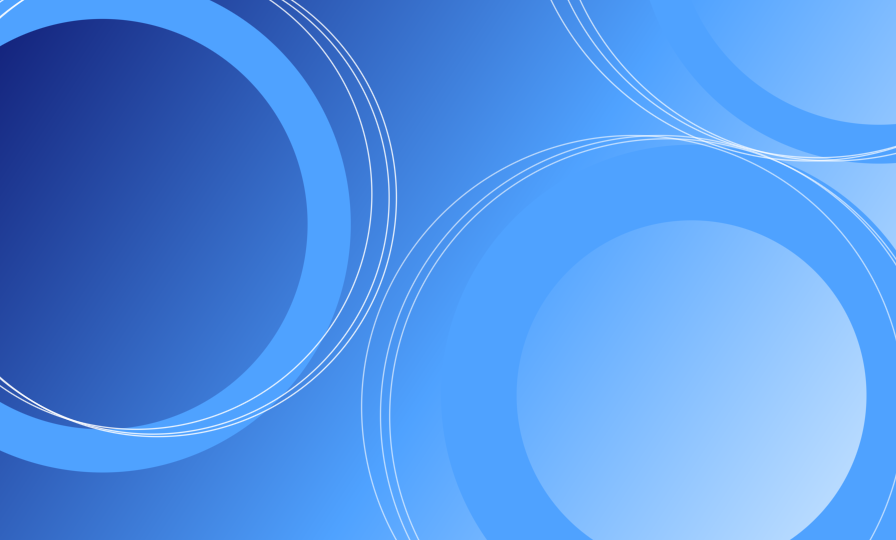
Write a Shadertoy shader that draws this background.

```glsl
// Abstract blue backdrop: a diagonal three-stop gradient, three flat rings
// that let the gradient show through, and trios of hairline circles.
// Everything is a circle distance; units are canvas heights from the centre.

#define NAVY vec3(0.07, 0.12, 0.47)
#define AZURE vec3(0.31, 0.635, 1.0)
#define ICE vec3(0.80, 0.90, 1.0)
#define GRADIENT_AXIS vec2(0.431, -0.284)
#define AZURE_STOP 0.548
#define LINE_HALF_WIDTH 0.0012

// Ring: centre, inner radius, outer radius
const vec4 RINGS[3] = vec4[3](
    vec4(-0.640, 0.085, 0.380, 0.460),
    vec4(0.451, -0.232, 0.324, 0.464),
    vec4(0.798, 0.646, 0.377, 0.449));

// Hairline: centre, radius; three consecutive circles form a trio
const vec3 HAIRLINES[9] = vec3[9](
    vec3(-0.577, 0.141, 0.436), vec3(-0.547, 0.134, 0.438), vec3(-0.538, 0.134, 0.4425),
    vec3(0.343, -0.254, 0.503), vec3(0.393, -0.269, 0.518), vec3(0.406, -0.271, 0.514),
    vec3(0.668, 0.733, 0.531), vec3(0.685, 0.720, 0.512), vec3(0.711, 0.716, 0.514));

const vec3 TRIO_OPACITY = vec3(0.85, 0.62, 0.70);

// Coverage of a signed distance, softened over about one pixel
float coverage(float dist, float pixel) {
    return 1.0 - smoothstep(-0.75 * pixel, 0.75 * pixel, dist);
}

vec3 diagonalGradient(vec2 p) {
    float t = clamp(dot(p, GRADIENT_AXIS) + 0.5, 0.0, 1.0);
    vec3 dark = mix(NAVY, AZURE, t / AZURE_STOP);
    vec3 light = mix(AZURE, ICE, (t - AZURE_STOP) / (1.0 - AZURE_STOP));
    return t < AZURE_STOP ? dark : light;
}

float ringDistance(vec2 p, vec4 ring) {
    float radius = length(p - ring.xy);
    return max(radius - ring.w, ring.z - radius);
}

void mainImage(out vec4 fragColor, in vec2 fragCoord) {
    float pixel = 1.0 / iResolution.y;
    vec2 p = (fragCoord - 0.5 * iResolution.xy) * pixel;
    vec3 color = diagonalGradient(p);

    // Broad flat rings
    for (int i = 0; i < 3; i++)
        color = mix(color, AZURE, coverage(ringDistance(p, RINGS[i]), pixel));

    // White hairlines on top
    for (int i = 0; i < 9; i++) {
        vec3 circle = HAIRLINES[i];
        float dist = abs(length(p - circle.xy) - circle.z) - LINE_HALF_WIDTH;
        color = mix(color, vec3(1.0), coverage(dist, pixel) * TRIO_OPACITY[i / 3]);
    }

    fragColor = vec4(color, 1.0);
}
```
